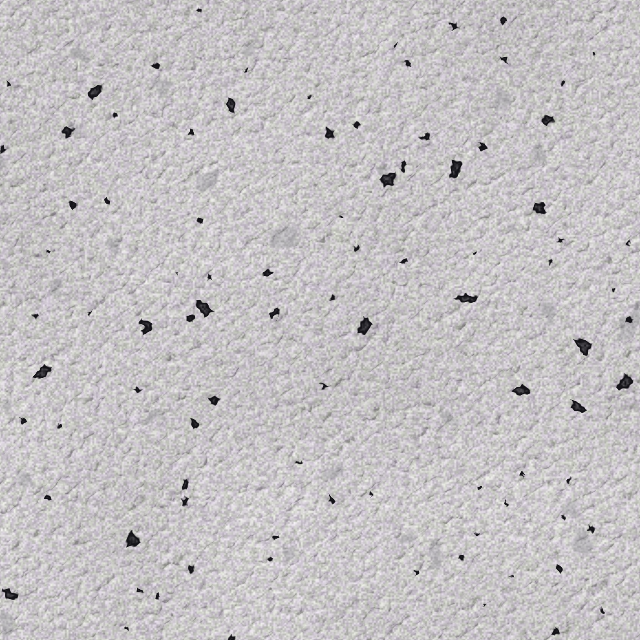
Reproduce this texture procedurally as a WebGL 2 fragment shader.

```glsl
#version 300 es
precision highp float;
// Pale, softly embossed plaster with scattered angular black chips and faint grey stains.

#define BUMP_CELLS 66.0
#define RELIEF 0.17
#define CREASE 0.10
#define GRAIN_CELLS 350.0
#define GRAIN 0.20
#define CHIP_CELLS 13.0
#define CHIP_SHARE 0.50
#define STAIN_CELLS 6.0
#define STAIN_SHARE 0.60
#define PLASTER vec3(0.777, 0.765, 0.774)
#define CHIP_DARK vec3(0.075, 0.07, 0.09)
#define STAIN_TONE vec3(0.67, 0.665, 0.68)

uniform vec2 u_resolution;
out vec4 outColor;

const vec2 LIGHT = vec2(-0.6, 0.8);

vec2 hash2(vec2 p) {
    vec3 q = fract(p.xyx * vec3(0.1031, 0.1030, 0.0973));
    q += dot(q, q.yzx + 33.33);
    return fract((q.xx + q.yz) * q.zy);
}

float valueNoise(vec2 p) {
    vec2 i = floor(p), f = fract(p);
    f = f * f * (3.0 - 2.0 * f);
    float bottom = mix(hash2(i).x, hash2(i + vec2(1, 0)).x, f.x);
    float top = mix(hash2(i + vec2(0, 1)).x, hash2(i + vec2(1, 1)).x, f.x);
    return mix(bottom, top, f.y);
}

// Rounded cellular bumps: soft minimum of squared distances
float bumpDepth(vec2 p) {
    vec2 cell = floor(p);
    float sum = 0.0;
    for (int y = -1; y <= 1; y++)
    for (int x = -1; x <= 1; x++) {
        vec2 c = cell + vec2(x, y);
        vec2 d = c + hash2(c) - p;
        sum += exp(-16.0 * dot(d, d));
    }
    return -log(sum + 1e-5) / 16.0;
}

// Slope towards the light, on bumps drawn out across the light direction
float slope(vec2 p, float cells) {
    vec2 along = vec2(LIGHT.y, -LIGHT.x);
    vec2 q = vec2(dot(p, along) * 0.88, dot(p, LIGHT) * 1.1) * cells;
    return bumpDepth(q + vec2(0.0, 0.25)) - bumpDepth(q);
}

vec2 wobble(vec2 p, float freq) {
    return sin(p.yx * freq + 2.0 * sin(p * freq * 0.63 + 1.7));
}

// Irregular notched polygon
float shardDistance(vec2 q, float r, vec2 id) {
    vec2 shape = hash2(id + 17.0);
    float turn = 6.2832 * shape.x;
    q = mat2(cos(turn), sin(turn), -sin(turn), cos(turn)) * q;
    q.y *= 1.0 + 0.8 * shape.y;
    float d = -r;
    for (int k = 0; k < 5; k++) {
        vec2 h = hash2(id + 31.0 + 7.0 * float(k));
        float a = 1.2566 * float(k) + 0.9 * (h.x - 0.5);
        d = max(d, dot(q, vec2(cos(a), sin(a))) - r * mix(0.5, 1.0, h.y));
    }
    vec2 notch = hash2(id + 53.0);
    vec2 bite = r * mix(0.7, 1.5, notch.y) * vec2(cos(6.2832 * notch.x), sin(6.2832 * notch.x));
    return max(d, 0.5 * r - length(q - bite));
}

// Nearest of many shards strewn over a jittered grid
float scatter(vec2 p, float cells, float share, float rMin, float rMax, float seed) {
    vec2 cell = floor(p * cells);
    float d = 1.0;
    for (int y = -1; y <= 1; y++)
    for (int x = -1; x <= 1; x++) {
        vec2 c = cell + vec2(x, y);
        vec2 id = c + seed, pick = hash2(id + 5.0);
        if (pick.x > share) continue;
        float r = mix(rMin, rMax, pow(pick.y, 2.3));
        d = min(d, shardDistance(p - (c + hash2(id)) / cells, r, id));
    }
    return d;
}

void main() {
    float side = min(u_resolution.x, u_resolution.y);
    vec2 p = gl_FragCoord.xy / side;
    float soft = 0.0006 + 0.5 / side;

    // Embossed surface in two sizes, with short creases of uneven strength
    vec2 w = p + 0.0025 * wobble(p, 140.0);
    float strength = mix(0.4, 1.5, valueNoise(p * 45.0));
    float relief = slope(w, BUMP_CELLS) + 0.6 * slope(w + 3.7, BUMP_CELLS * 2.0);
    float tone = RELIEF * relief - CREASE * strength * smoothstep(0.16, 0.36, -relief) + 0.004;

    // Fine grain, broad shading and a violet tint
    tone += GRAIN * (valueNoise(p * GRAIN_CELLS) - 0.5);
    tone += 0.04 * (valueNoise(p * 5.0 + 9.0) - 0.5) + 0.02 * (0.5 - p.y);
    float tint = valueNoise(p * GRAIN_CELLS * 0.6 + 41.0) - 0.5;
    vec3 color = PLASTER + tone + tint * vec3(0.005, -0.045, 0.055);

    // Faint stains
    float stain = scatter(p + 0.003 * wobble(p, 130.0), STAIN_CELLS, STAIN_SHARE, 0.012, 0.03, 83.0);
    color = mix(color, STAIN_TONE + 0.6 * tone, 0.75 * (1.0 - smoothstep(-0.003, 0.003, stain)));

    // Black chips, a little greyer towards the middle
    float chip = scatter(p + 0.0012 * wobble(p, 420.0), CHIP_CELLS, CHIP_SHARE, 0.004, 0.0175, 11.0);
    float core = smoothstep(0.002, 0.007, -chip) * valueNoise(p * GRAIN_CELLS + 70.0);
    color = mix(color, CHIP_DARK + 0.25 * core, 1.0 - smoothstep(-soft, soft, chip));

    outColor = vec4(clamp(color, 0.0, 1.0), 1.0);
}
```
